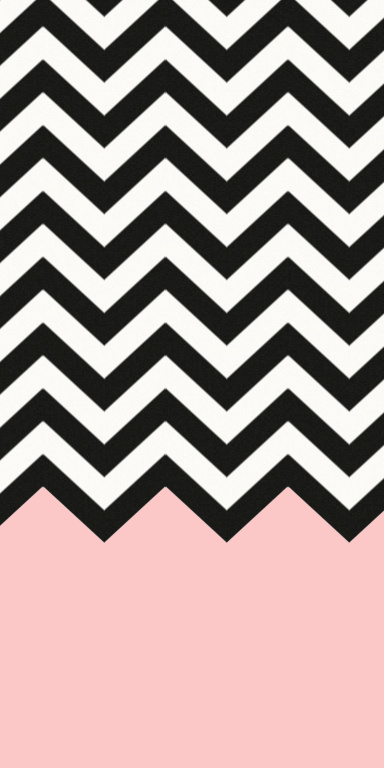
Write a Shadertoy shader that draws this pattern.

```glsl
// Black and white woven chevron stripes with a zigzag hem above a plain pink field.

float hash(vec2 p) {
    return fract(sin(dot(p, vec2(127.1, 311.7))) * 43758.5453);
}

// Zigzag height: 1 at the peaks, 0 in the valleys, with slightly blunt peaks
float zigzag(float x) {
    float fold = 2.0 * abs(fract((x - 0.112) / 0.319) - 0.5);
    return min(fold, 0.985);
}

void mainImage(out vec4 fragColor, in vec2 fragCoord) {
    // Canvas is 1 wide and 2 high
    vec2 p = fragCoord / iResolution.xy * vec2(1.0, 2.0);
    float pixel = 1.0 / iResolution.x;

    // Vertical height above the hem; the slope factor turns it into true distance
    float height = p.y - 0.586 - 0.147 * zigzag(p.x);
    float slope = 0.735;

    // Alternating stripes, starting with black at the hem
    float period = 0.1713;
    float phase = abs(fract(height / period + 0.2515) - 0.5);
    float stripeDist = (phase - 0.2485) * period * slope;
    float soft = max(0.0035, pixel);
    float white = smoothstep(-soft, soft, stripeDist);

    // Cloth colours with a faint woven grain
    vec3 cloth = mix(vec3(0.10, 0.10, 0.09), vec3(0.985, 0.982, 0.965), white);
    float grain = hash(floor(p * 256.0)) - 0.5;
    cloth += grain * mix(0.025, 0.012, white);

    // Pink field below the hem
    vec3 pink = vec3(0.99, 0.78, 0.78);
    float aboveHem = smoothstep(-0.7 * pixel, 0.7 * pixel, height * slope);
    fragColor = vec4(mix(pink, cloth, aboveHem), 1.0);
}
```
